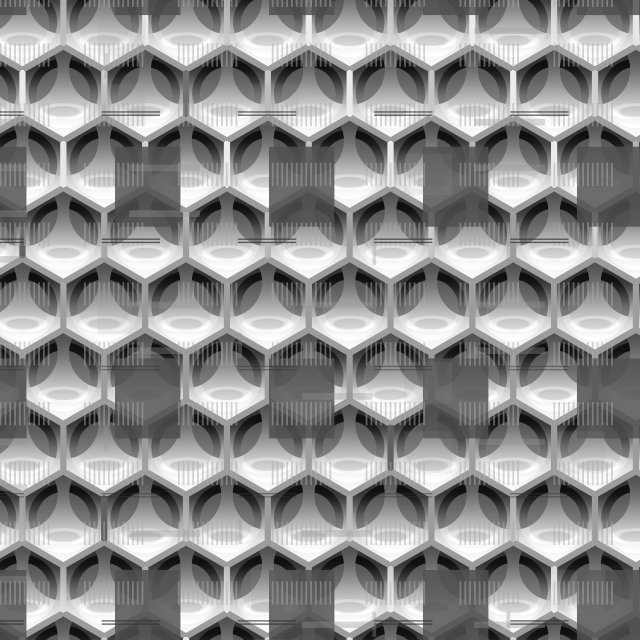
A WebGL 1 fragment shader for this pattern:

```glsl
precision highp float;

uniform vec2 u_resolution;

#define HEX_PITCH 0.1278
#define HEX_ORIGIN vec2(0.099, 0.854)
#define WALL_HALF 0.038
#define WALL_GREY 0.61
#define PANEL_GREY 0.31
#define PANEL_ALPHA 0.83
#define TICK_PITCH 0.0075
#define TICK_ALPHA 0.5
#define LINE_ALPHA 0.75
#define WEAR_AMOUNT 0.35

const vec2 HEX_STEP = vec2(1.0, 1.7320508);

float hash(vec2 p) {
  return fract(sin(dot(p, vec2(127.1, 311.7))) * 4375.85);
}

// Soft step: 1 inside a signed distance, 0 outside
float fill(float dist, float px) {
  return clamp(0.5 - dist / px, 0.0, 1.0);
}

// Rectangle of a given size repeated on a grid, placed by its lower left corner
float tiledRect(vec2 p, vec2 corner, vec2 period, vec2 size, float px) {
  vec2 local = mod(p - corner - 0.5 * size + 0.5 * period, period) - 0.5 * period;
  vec2 d = abs(local) - 0.5 * size;
  return fill(d.x, px) * fill(d.y, px);
}

// Offset from the nearest hexagon centre
vec2 hexLocal(vec2 p) {
  vec2 a = mod(p + 0.5 * HEX_STEP, HEX_STEP) - 0.5 * HEX_STEP;
  vec2 b = mod(p, HEX_STEP) - 0.5 * HEX_STEP;
  return dot(a, a) < dot(b, b) ? a : b;
}

// Hollow cell: pale floor, dark upper discs, concentric bands
float cellShade(vec2 q, float px) {
  float radius = length(q);
  float band = fill(abs(radius - 0.375) - 0.05, px);
  float floorShade = mix(0.98, 0.3, smoothstep(-0.55, 0.62, q.y));
  floorShade += 0.05 * band * step(q.y, 0.0);

  float dish = length((q - vec2(0.0, -0.22)) / vec2(0.31, 0.1));
  floorShade += 0.07 * fill((dish - 1.0) * 0.1, px);
  floorShade -= 0.11 * fill((dish - 0.65) * 0.1, px);

  float height = smoothstep(-0.16, 0.36, q.y);
  float discShade = mix(0.72, 0.2, height);
  discShade = mix(discShade, mix(0.5, 0.33, height), fill(radius - 0.325, px));
  discShade = mix(discShade, mix(0.5, 0.06, height), band);
  float disc = fill(length(vec2(abs(q.x), q.y) - vec2(0.5, 0.29)) - 0.43, px);
  return mix(floorShade, discShade, disc);
}

// Wall grey, with brighter zones and a few stained uprights
float wallShade(vec2 uv, vec2 q, vec2 cell) {
  float upright = step(dot(abs(q), vec2(0.5, 0.8660254)), abs(q.x));
  float glow = 0.5 + 0.4 * cos(6.2832 * (uv.y - 0.88)) + 0.25 * sin(uv.x * 23.0 + uv.y * 9.0);
  float side = q.x < 0.0 ? -1.0 : 1.0;
  float stain = step(0.92, hash(cell + vec2(side, 0.0)));
  float shade = mix(WALL_GREY, 0.92, upright * smoothstep(0.35, 0.95, glow));
  return mix(shade, 0.32, stain * upright * 0.8);
}

float hexShade(vec2 uv, float px) {
  vec2 p = (uv - HEX_ORIGIN) / HEX_PITCH;
  float hexPx = px / HEX_PITCH;
  vec2 q = hexLocal(p);
  vec2 cell = floor((p - q) * 2.0 / HEX_STEP + 0.5);
  float edge = 0.5 - max(abs(q.x), dot(abs(q), vec2(0.5, 0.8660254)));
  float wall = fill(edge - WALL_HALF, hexPx);
  return mix(cellShade(q, hexPx), wallShade(uv, q, cell), wall);
}

// Sparse translucent bars, patches and strips
float addWear(float shade, vec2 uv, float px) {
  for (int i = 0; i < 3; i++) {
    float k = float(i);
    vec2 size = i == 0 ? vec2(0.1107, 0.0104) : i == 1 ? vec2(0.075, 0.065) : vec2(0.006, 0.04);
    vec2 period = vec2(0.2695 - 0.03 * k, 0.0714 + 0.037 * k);
    vec2 corner = vec2(0.2018 + 0.19 * k, 0.9466 - 0.035 * k);
    vec2 id = floor((uv - corner) / period);
    float present = step(0.62, hash(id + 17.3 * k));
    float alpha = i == 1 ? 0.4 * WEAR_AMOUNT : WEAR_AMOUNT;
    shade = mix(shade, 0.58, present * alpha * tiledRect(uv, corner, period, size, px));
  }
  return shade;
}

void main() {
  float px = 1.0 / u_resolution.y;
  vec2 uv = gl_FragCoord.xy * px;
  float shade = hexShade(uv, px);

  // Dark panels
  float panel = tiledRect(uv, vec2(0.1797, 0.6458), vec2(0.2406, 0.3307), vec2(0.1022, 0.125), px);
  shade = mix(shade, PANEL_GREY, panel * PANEL_ALPHA);
  shade = addWear(shade, uv, px);

  // Groups of upright ticks
  float group = tiledRect(uv, vec2(0.1289, 0.8958), vec2(0.1467, 0.0934), vec2(0.0977, 0.0365), px);
  float tickX = mod(mod(uv.x - 0.1289, 0.1467), TICK_PITCH) - 0.5 * TICK_PITCH;
  shade = mix(shade, 0.66, group * fill(abs(tickX) - 0.0014, px) * TICK_ALPHA);

  // Paired hairlines, fainter in the lower middle
  vec2 linePeriod = vec2(0.2128, 0.1988);
  vec2 lineSize = vec2(0.0911, 0.0021);
  float lines = tiledRect(uv, vec2(0.1589, 0.819), linePeriod, lineSize, px);
  lines = max(lines, tiledRect(uv, vec2(0.1589, 0.824), linePeriod, lineSize, px));
  float fade = 1.0 - 0.4 * smoothstep(0.22, 0.1, abs(uv.y - 0.33));
  shade = mix(shade, 0.2, lines * LINE_ALPHA * fade);

  gl_FragColor = vec4(vec3(clamp(shade, 0.0, 1.0)), 1.0);
}
```
